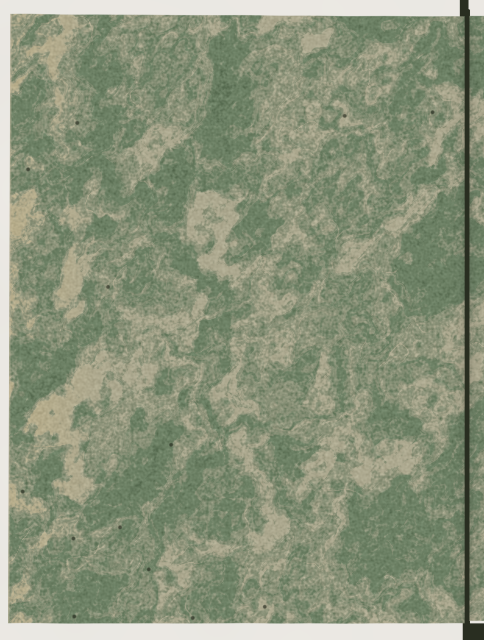
A Shadertoy shader for this texture:

```glsl
// Mottled green endpaper of a bound book on a pale surface, with a dark gutter at right.
// Domain-warped gradient noise makes the torn, cloudy blotches; finer octaves add
// paper grain, fibres and ragged edges. Box masks lay out the two leaves.
#define BLOTCH_SCALE 10.0
#define WARP_AMOUNT 0.65
#define ROUGHNESS 0.62
#define GRAIN_SCALE 230.0
#define GRAIN_TONE 0.075
#define GRAIN_RAGGED 0.24
#define GREEN vec3(0.425, 0.505, 0.395)
#define SAGE vec3(0.54, 0.57, 0.47)
#define BUFF vec3(0.675, 0.66, 0.56)
#define DEEP_GREEN vec3(0.36, 0.44, 0.335)
#define MARGIN vec3(0.92, 0.91, 0.89)
#define GUTTER vec3(0.16, 0.18, 0.13)

// Two hashed values in 0..1 for a lattice cell
vec2 hash2(vec2 cell) {
    uvec2 q = uvec2(ivec2(cell) + 32768);
    uint h = q.x * 1597334677u ^ q.y * 3812015801u;
    h = (h ^ (h >> 15)) * 2246822519u;
    h ^= h >> 13;
    uint k = h * 3266489917u;
    k ^= k >> 16;
    return vec2(h & 65535u, k & 65535u) / 65535.0;
}

float corner(vec2 cell, vec2 offset) {
    return dot(hash2(cell + offset) * 2.0 - 1.0, -offset);
}

float gradientNoise(vec2 p) {
    vec2 i = floor(p), f = p - i;
    vec2 u = f * f * f * (f * (f * 6.0 - 15.0) + 10.0);
    float v[4];
    for (int k = 0; k < 4; k++) {
        vec2 o = vec2(k & 1, k >> 1);
        v[k] = dot(hash2(i + o) * 2.0 - 1.0, f - o);
    }
    return mix(mix(v[0], v[1], u.x), mix(v[2], v[3], u.x), u.y);
}

float fbm(vec2 p, int octaves) {
    float sum = 0.0, amp = 1.0;
    for (int k = 0; k < octaves; k++) {
        sum += amp * gradientNoise(p);
        p = mat2(1.6, 1.2, -1.2, 1.6) * p + 17.3;
        amp *= ROUGHNESS;
    }
    return sum;
}

// Soft-edged box coverage
float box(vec2 p, vec2 lo, vec2 hi, float soft) {
    vec2 d = min(p - lo, hi - p);
    return smoothstep(-soft, soft, min(d.x, d.y));
}

// Sparse dark flecks, one possible per cell
float flecks(vec2 p) {
    vec2 g = p * 14.0, cell = floor(g);
    vec2 h = hash2(cell + 91.0);
    float d = length(g - cell - 0.2 - 0.6 * h);
    return step(0.88, hash2(cell + 400.0).x) * (1.0 - smoothstep(0.02, 0.06, d));
}

vec3 endpaper(vec2 p) {
    // Blotches lean slightly to the upper right
    vec2 q = vec2(p.x - 0.25 * p.y, p.y * 0.9) * BLOTCH_SCALE;
    vec2 warp = vec2(fbm(q * 0.8 + 5.2, 4), fbm(q * 0.8 + 41.7, 4));
    float tone = fbm(q + WARP_AMOUNT * 2.0 * warp, 6);
    tone += 0.25 * gradientNoise(p * 3.5 + 8.0);

    // Grain breaks the edges; left side and upper right are a little paler
    float grain = gradientNoise(p * GRAIN_SCALE)
                + 0.7 * gradientNoise(p * GRAIN_SCALE * 0.47 + 60.0);
    tone += GRAIN_RAGGED * grain + 0.13 * (1.0 - smoothstep(0.0, 0.16, p.x));

    // Vertical crease and thin fibres
    float crease = exp(-pow((p.x - 0.355) / 0.006, 2.0));
    tone -= 0.13 * crease;
    float fibre = abs(gradientNoise(vec2(p.x + p.y, p.y - p.x) * 13.0 + warp * 0.5));
    float fibreZone = smoothstep(0.05, 0.3, gradientNoise(p * 12.0 + 70.0));
    tone += 0.22 * fibreZone * (1.0 - smoothstep(0.0, 0.025, fibre));

    vec3 col = mix(DEEP_GREEN, GREEN, smoothstep(-0.85, -0.3, tone));
    col = mix(col, SAGE, smoothstep(-0.24, 0.10, tone));
    col = mix(col, BUFF, smoothstep(0.04, 0.40, tone));

    // Warm ageing toward the left edge, then surface grain
    float age = (1.0 - smoothstep(0.0, 0.2, p.x)) * smoothstep(0.1, 0.5, tone);
    col += vec3(0.04, 0.015, -0.02) * age + GRAIN_TONE * grain;
    return mix(col, GUTTER, 0.7 * flecks(p));
}

void mainImage(out vec4 fragColor, in vec2 fragCoord) {
    vec2 uv = fragCoord / iResolution.xy;
    vec2 p = fragCoord / iResolution.y;
    float soft = 0.8 / iResolution.y;
    float wobble = 0.0012 * gradientNoise(vec2(p.x * 12.0, 3.0));

    // Pale surface, with the dark spine showing past both leaves
    vec3 col = MARGIN + 0.012 * gradientNoise(p * 5.0);
    float spine = box(uv, vec2(0.950, 0.96), vec2(0.968, 1.1), soft)
                + box(uv, vec2(0.956, -0.1), vec2(1.1, 0.026), soft)
                + box(uv, vec2(0.958, 0.0), vec2(0.971, 0.985), soft);
    col = mix(col, GUTTER, min(spine, 1.0));

    // Leaves: the left one tapers a touch and carries a cream cut edge
    float left = 0.0165 + 0.005 * uv.y;
    vec2 lo = vec2(left, 0.026 + wobble), hi = vec2(0.960, 0.978 - 0.004 * uv.x + wobble);
    float leaf = box(uv, lo, hi, soft);
    float facing = box(uv, vec2(0.970, 0.030), vec2(1.1, 0.975), soft);
    vec3 paper = endpaper(p);
    paper = mix(paper, vec3(0.76, 0.72, 0.62), 0.6 * (1.0 - smoothstep(0.0, 0.005, uv.x - left)));
    paper *= 1.0 - 0.18 * exp(-abs(uv.x - 0.965) / 0.010);
    col = mix(col, paper, max(leaf, facing));
    fragColor = vec4(clamp(col, 0.0, 1.0), 1.0);
}
```
